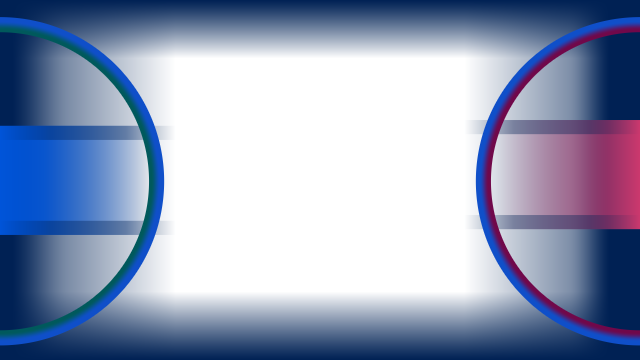
Give the GLSL for this background, as a Shadertoy shader.

```glsl
// White panel with navy vignette edges, a half ring and a fading colour band on each side.

// Lengths are in canvas heights; side positions are distances from the nearest side.
const vec3 WHITE = vec3(1.0);
const vec3 NAVY = vec3(0.0, 0.13, 0.33);
const vec3 RING_BLUE = vec3(0.06, 0.31, 0.79);
const vec3 RING_GREEN = vec3(0.0, 0.35, 0.36);
const vec3 RING_MAROON = vec3(0.44, 0.03, 0.29);
const vec3 BAND_BLUE = vec3(0.0, 0.33, 0.85);
const vec3 BAND_PINK = vec3(0.80, 0.22, 0.43);

const float TOP_FADE = 0.162;
const float BOTTOM_FADE = 0.19;
const float SIDE_MID = 0.197;       // half-white point of the side fade
const float SIDE_END = 0.488;       // where the side fade reaches white
const float LEFT_START = 0.035;
const float RIGHT_START = 0.085;

const float RING_Y = 0.4965;
const float RING_RADIUS = 0.456;
const float RING_WIDTH = 0.042;

const float LEFT_BAND_Y = 0.499;
const float RIGHT_BAND_Y = 0.515;
const float BAND_HALF = 0.1516;
const float BAND_CORE_HALF = 0.1123;
const float STRIP_SHADE = 0.38;

// Linear step from 0 at a to 1 at b.
float ramp(float a, float b, float x) {
    return clamp((x - a) / (b - a), 0.0, 1.0);
}

// Antialiased coverage of a shape from its signed distance.
float coverage(float dist, float pixel) {
    return clamp(0.5 - dist / pixel, 0.0, 1.0);
}

// Navy to white in two slopes, away from a side.
float sideFade(float start, float d) {
    float rise = ramp(start, SIDE_MID, d);
    return 0.5 * mix(rise, rise * rise * (3.0 - 2.0 * rise), 0.5)
         + 0.5 * ramp(SIDE_MID, SIDE_END, d);
}

void mainImage(out vec4 fragColor, in vec2 fragCoord) {
    float pixel = 1.0 / iResolution.y;
    vec2 p = fragCoord * pixel;
    float width = iResolution.x * pixel;
    bool left = p.x < 0.5 * width;
    float d = left ? p.x : width - p.x;

    // Backdrop
    float light = sideFade(left ? LEFT_START : RIGHT_START, d);
    light *= pow(ramp(0.0, TOP_FADE, 1.0 - p.y), 1.15);
    light *= pow(ramp(0.0, BOTTOM_FADE, p.y), 1.15);
    vec3 color = mix(NAVY, WHITE, light);

    // Colour band with darker strips along its two edges
    float bandDist = abs(p.y - (left ? LEFT_BAND_Y : RIGHT_BAND_Y));
    float band = coverage(bandDist - BAND_HALF, pixel);
    float core = coverage(bandDist - BAND_CORE_HALF, pixel);
    float blueAlpha = 1.0 - 0.12 * ramp(0.0, 0.12, d) - 0.88 * ramp(0.12, 0.41, d);
    float pinkAlpha = 1.0 - 0.5 * ramp(0.0, 0.157, d) - 0.5 * ramp(0.157, 0.4, d);
    color = mix(color, left ? BAND_BLUE : BAND_PINK, band * (left ? blueAlpha : pinkAlpha));
    float strip = STRIP_SHADE * ramp(0.0, 0.14, d) * (1.0 - ramp(0.35, SIDE_END, d));
    color = mix(color, NAVY, (band - core) * strip);

    // Ring, blended from its outer to its inner colour
    float depth = RING_RADIUS - length(vec2(d, p.y - RING_Y));
    float ring = coverage(abs(depth - 0.5 * RING_WIDTH) - 0.5 * RING_WIDTH, pixel);
    float tint = smoothstep(0.25, 0.85, depth / RING_WIDTH);
    color = mix(color, mix(RING_BLUE, left ? RING_GREEN : RING_MAROON, tint), ring);

    fragColor = vec4(color, 1.0);
}
```
